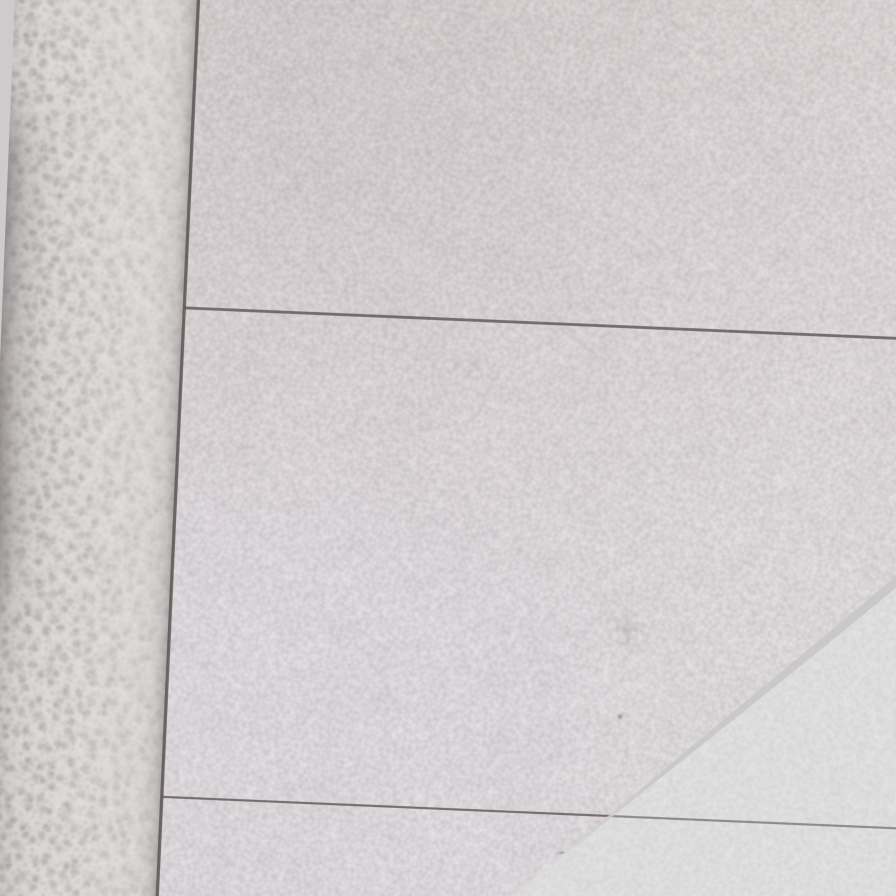
This texture is drawn by a WebGL 1 fragment shader. Its source:

```glsl
precision highp float;
uniform vec2 u_resolution;

// Surface colours
const vec3 PANEL_TOP = vec3(0.809, 0.781, 0.786);
const vec3 PANEL_LOW = vec3(0.846, 0.826, 0.840);
const vec3 PANEL_RIGHT = vec3(0.852, 0.832, 0.836);
const vec3 STUCCO = vec3(0.856, 0.844, 0.836);
const vec3 SHADOW = vec3(0.50, 0.47, 0.48);
const vec3 STRIP = vec3(0.81, 0.795, 0.805);
const vec3 GROOVE = vec3(0.36, 0.33, 0.33);
const vec3 GLASS = vec3(0.860, 0.867, 0.861);
const vec3 GLASS_RIM = vec3(0.765, 0.77, 0.765);

// Layout: points on the edges and their slopes
const float SEAM_BASE = 0.1755;
const float SEAM_LEAN = 0.0460;
const float GROOVE_SLOPE = -0.0428;
const float UPPER_GROOVE = 0.6652;
const float LOWER_GROOVE = 0.1184;
const vec2 GLASS_CORNER = vec2(1.0, 0.3570);
const float GLASS_SLOPE = 0.833;

// Texture scales and strengths
const mat2 GRAIN_TURN = mat2(0.8, 0.6, -0.6, 0.8);
const float GRAIN_SCALE = 130.0;
const float GRAIN_AMOUNT = 0.078;
const float CLOUD_AMOUNT = 0.008;
const float PIT_SCALE = 66.0;
const float PIT_DEPTH = 0.10;
const float MEAN_DISTANCE = 0.47;

vec2 hash2(vec2 p) {
  vec3 q = fract(p.xyx * vec3(0.1031, 0.1030, 0.0973));
  q += dot(q, q.yzx + 33.33);
  return fract((q.xx + q.yz) * q.zy);
}

// Distance to the nearest scattered cell point
float cellular(vec2 p) {
  vec2 cell = floor(p);
  vec2 f = p - cell;
  float nearest = 4.0;
  for (int j = -1; j <= 1; j++) {
    for (int i = -1; i <= 1; i++) {
      vec2 o = vec2(float(i), float(j));
      vec2 d = o + hash2(cell + o) - f;
      nearest = min(nearest, dot(d, d));
    }
  }
  return sqrt(nearest);
}

// Light and dark flecks over broader mottling, centred on zero
float grain(vec2 p) {
  vec2 q = GRAIN_TURN * p + 2.0;
  float light = cellular(q * GRAIN_SCALE) - MEAN_DISTANCE;
  float dark = cellular(q.yx * GRAIN_SCALE * 1.35 + 41.0) - MEAN_DISTANCE;
  float mottle = cellular(q * 52.0 + 13.0) - MEAN_DISTANCE;
  return light * 0.65 - dark * 0.75 - mottle * 0.3;
}

// Slow uneven tone
float cloud(vec2 p) {
  float a = sin(p.x * 23.0 + 3.0 * sin(p.y * 17.0)) * sin(p.y * 29.0 + p.x * 11.0);
  float b = sin(p.x * 61.0 + 2.0 * sin(p.y * 43.0)) * sin(p.y * 53.0 - 2.0 * sin(p.x * 37.0));
  return 0.6 * a + 0.6 * b;
}

float lineMask(float dist, float halfWidth, float aa) {
  return 1.0 - smoothstep(halfWidth - aa, halfWidth + aa, abs(dist));
}

float spot(vec2 p, vec2 centre, vec2 radius) {
  vec2 d = (p - centre) / radius;
  return exp(-dot(d, d));
}

vec3 stuccoWall(vec2 p, float seamDist, float aa) {
  vec2 q = GRAIN_TURN * p + 2.0;
  float pits = 1.0 - smoothstep(0.05, 0.5, cellular(q * PIT_SCALE));
  float smallPits = 1.0 - smoothstep(0.0, 0.55, cellular(q * PIT_SCALE * 1.7 + 7.0));
  float leftness = 1.0 - smoothstep(0.02, 0.19, p.x);
  vec3 col = STUCCO - PIT_DEPTH * (pits + 0.5 * smallPits) * (0.35 + 0.65 * leftness);
  float lit = cellular((q + vec2(0.004, -0.004)) * PIT_SCALE) - MEAN_DISTANCE;
  col += lit * 0.03 + grain(p) * 0.035;

  // Soft shade along the far left and beside the panel
  float stripEdge = 0.0165 - 0.041 * (1.0 - p.y);
  float band = smoothstep(0.22, 0.45, p.y) * (1.0 - smoothstep(0.80, 0.93, p.y));
  float shade = exp(-max(p.x - max(stripEdge, 0.0), 0.0) / 0.021);
  col = mix(col, SHADOW, shade * (0.18 + 0.55 * band));
  col *= 1.0 - 0.24 * exp(seamDist / 0.010);
  return mix(col, STRIP, 1.0 - smoothstep(stripEdge - aa, stripEdge + aa, p.x));
}

vec3 panelSurface(vec2 p, float aa) {
  float fibres = grain(p);
  vec3 col = mix(PANEL_LOW, PANEL_TOP, smoothstep(0.25, 1.0, p.y));
  col = mix(col, PANEL_RIGHT, 0.6 * smoothstep(0.35, 1.0, p.x));
  col += GRAIN_AMOUNT * fibres + CLOUD_AMOUNT * cloud(p);

  // Small blemishes
  col -= 0.26 * spot(p, vec2(0.692, 0.200), vec2(0.0028));
  col -= 0.08 * spot(p, vec2(0.727, 0.791), vec2(0.0045));
  col -= 0.22 * spot(p, vec2(0.630, 0.048), vec2(0.007, 0.0015));
  float smudge = spot(p, vec2(0.699, 0.297), vec2(0.017, 0.021));
  smudge += 0.6 * spot(p, vec2(0.520, 0.590), vec2(0.018, 0.010));
  col -= 0.07 * smudge * smoothstep(0.2, 0.7, cellular(p * 110.0));

  // Translucent sheet with a shaded rim
  float drop = GLASS_CORNER.y + (p.x - GLASS_CORNER.x) * GLASS_SLOPE - p.y;
  float inside = drop / sqrt(1.0 + GLASS_SLOPE * GLASS_SLOPE);
  float glass = smoothstep(-aa, aa, inside);
  float rimWidth = mix(0.003, 0.010, smoothstep(0.6, 1.0, p.x));
  float rim = glass * (1.0 - smoothstep(rimWidth - aa, rimWidth + aa, inside));
  vec3 sheet = GLASS + 0.55 * GRAIN_AMOUNT * fibres;
  col = mix(col, sheet, glass * 0.92);
  col = mix(col, GLASS_RIM, rim * smoothstep(0.56, 0.75, p.x) * 0.8);

  // Horizontal grooves
  float level = p.y - GROOVE_SLOPE * p.x;
  float upper = lineMask(level - UPPER_GROOVE, 0.0016, aa);
  float lower = lineMask(level - LOWER_GROOVE, 0.0012, aa);
  col = mix(col, GROOVE, upper * 0.8);
  return mix(col, GROOVE, lower * (0.8 - 0.2 * glass - 0.5 * rim));
}

void main() {
  vec2 p = gl_FragCoord.xy / u_resolution;
  float aa = 0.75 / min(u_resolution.x, u_resolution.y);
  float seamDist = p.x - SEAM_BASE - SEAM_LEAN * p.y;
  vec3 wall = stuccoWall(p, min(seamDist, 0.0), aa);
  vec3 col = mix(wall, panelSurface(p, aa), smoothstep(-aa, aa, seamDist));
  col = mix(col, GROOVE, 0.85 * lineMask(seamDist, 0.0018, aa));
  gl_FragColor = vec4(col, 1.0);
}
```
